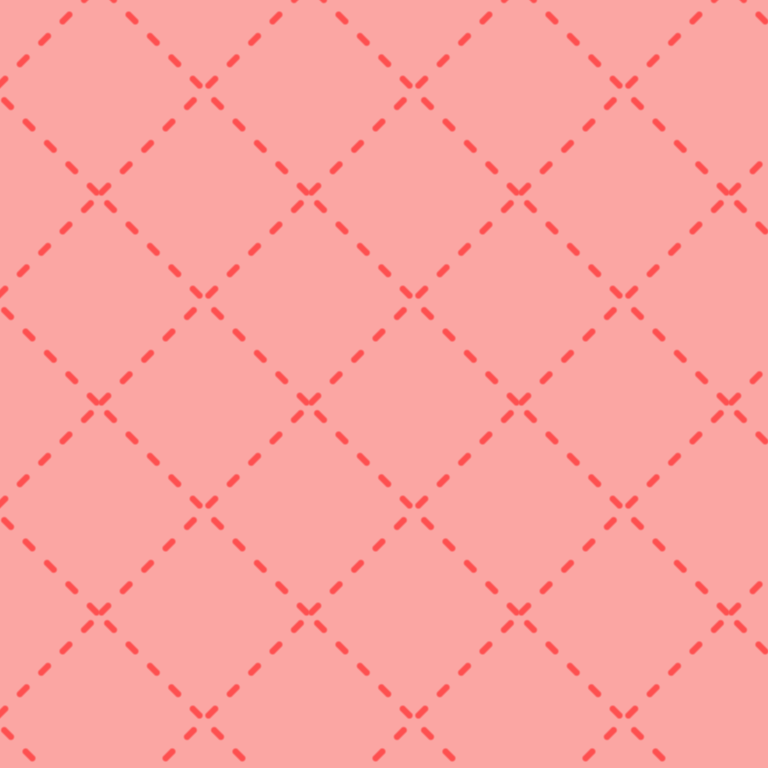
Reproduce this pattern procedurally as a WebGL 1 fragment shader.

```glsl
precision highp float;
// Diagonal lattice of short rounded dashes, like quilting stitches, on pink.
// Each square tile holds two mirrored diagonals of ten evenly spaced dashes;
// the spacing restarts at the tile corner, so dashes pair into a small V there.

uniform vec2 u_resolution;

const vec3 PINK = vec3(0.985, 0.650, 0.640);
const vec3 CORAL = vec3(0.995, 0.315, 0.315);

const float TILE = 0.2734;                    // tile side in canvas units
const vec2 CORNER = vec2(0.1289, 0.7461);     // one tile corner on the canvas

// Measures below are fractions of a tile
const float DASHES = 10.0;
const float DASH_STEP = 0.1019;               // spacing, measured along x
const float FIRST_DASH = 0.0552;              // first dash after the corner
const float DASH_HALF_LENGTH = 0.0224;
const float DASH_RADIUS = 0.0148;
const float SOFTNESS = 0.0065;
const float SQRT2 = 1.41421;

// Distance to a capsule lying along x
float capsule(vec2 p, float halfLength, float radius) {
  p.x -= clamp(p.x, -halfLength, halfLength);
  return length(p) - radius;
}

// Distance to the dashes on the lines x - y = integer
float dashedDiagonal(vec2 p, float first, float spacing) {
  float line = floor(p.x - p.y + 0.5);
  float across = (p.x - p.y - line) / SQRT2;
  float along = 0.5 * (p.x + p.y + line);     // x of the foot on the line

  // Split the shorter gap at the corner evenly between its neighbours
  float halfGap = 0.5 * (1.0 - (DASHES - 1.0) * spacing);
  float fromFirst = fract(along - first + halfGap) - halfGap;
  float index = clamp(floor(fromFirst / spacing + 0.5), 0.0, DASHES - 1.0);
  vec2 local = vec2((fromFirst - index * spacing) * SQRT2, across);
  return capsule(local, DASH_HALF_LENGTH, DASH_RADIUS);
}

void main() {
  vec2 canvas = gl_FragCoord.xy / u_resolution.y;
  vec2 p = (canvas - CORNER) / TILE;
  p.y = -p.y;                                 // tiles run downwards

  float falling = dashedDiagonal(p, FIRST_DASH, DASH_STEP);
  float rising = dashedDiagonal(vec2(-p.x, p.y), FIRST_DASH, DASH_STEP);

  float pixel = 1.0 / (u_resolution.y * TILE);
  float edge = max(SOFTNESS, 0.7 * pixel);
  float ink = 1.0 - smoothstep(-edge, edge, min(falling, rising));
  gl_FragColor = vec4(mix(PINK, CORAL, ink), 1.0);
}
```
